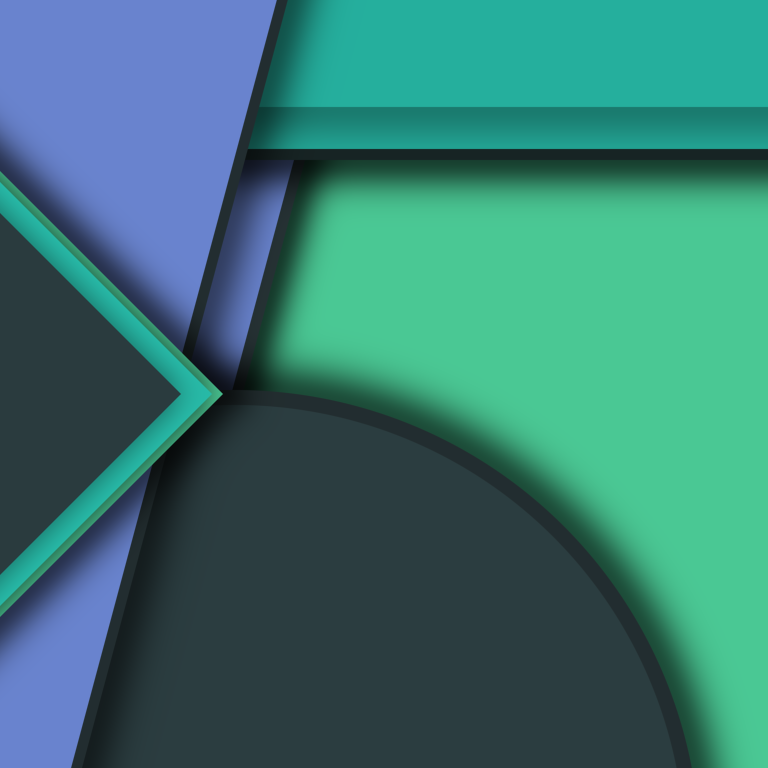
Reproduce this background procedurally as a three.js fragment shader.

```glsl
// Layered paper-cut background: flat slanted panels, a large disc, a bar and
// a corner of a rotated square, painted back to front. Each layer is cut by a
// signed distance and drops a Gaussian shadow on the layers beneath it.
varying vec2 vUv;

// Coverage of a shape with signed distance d (negative inside).
float fill(float d) {
  return 1.0 - smoothstep(-0.001, 0.001, d);
}

// Darken the color outside a shape, fading with distance.
vec3 dropShadow(vec3 color, float d, float spread, float strength) {
  float t = max(d, 0.0) / spread;
  return color * (1.0 - strength * exp(-t * t));
}

// Distance to the right-angled corner whose two sides have distances q.
float corner(vec2 q) {
  return length(max(q, 0.0)) + min(max(q.x, q.y), 0.0);
}

// Blurred corner coverage, lighter towards the tip.
float softCorner(vec2 q) {
  vec2 s = 1.0 - smoothstep(-0.035, 0.035, q);
  return s.x * s.y;
}

void main() {
  vec2 p = vUv;
  vec3 green = vec3(0.292, 0.785, 0.582);
  vec3 teal = vec3(0.145, 0.685, 0.617);
  vec3 blue = vec3(0.412, 0.515, 0.807);
  vec3 slate = vec3(0.168, 0.238, 0.25);
  vec3 rim = vec3(0.135, 0.178, 0.187);

  // Distance to the right of the slanted panel edge, 15 degrees off vertical.
  float slant = dot(p - vec2(0.0925, 0.0), vec2(0.9659, -0.2588));
  vec3 color = green;

  // Narrow blue strip with a dark right rim.
  float strip = slant - 0.0895;
  color = dropShadow(color, strip, 0.033, 0.7);
  color = mix(color, rim * 1.1, fill(strip));
  color = mix(color, blue, fill(slant - 0.0755));

  // Large disc with a dark rim.
  float disc = length(p - vec2(0.306, -0.1133)) - 0.6055;
  color = dropShadow(color, disc, 0.041, 0.62);
  color = mix(color, rim, fill(disc));
  color = mix(color, slate, fill(disc + 0.0195));

  // Teal bar: dark lower edge, shaded ledge, flat upper face.
  color = dropShadow(color, 0.7917 - p.y, 0.038, 0.68);
  color = mix(color, vec3(0.09, 0.14, 0.14), fill(0.7917 - p.y));
  vec3 ledge = dropShadow(teal, 0.8607 - p.y, 0.045, 0.3);
  color = mix(color, ledge, fill(0.8060 - p.y));
  color = mix(color, teal, fill(0.8607 - p.y));

  // Left blue panel with a dark right rim.
  float panel = slant - 0.0138;
  color = dropShadow(color, panel, 0.04, 0.52);
  color = mix(color, rim, fill(panel));
  color = mix(color, blue, fill(slant));

  // Rotated square: green border, teal frame, slate face.
  vec2 r = p - vec2(0.2904, 0.487);
  vec2 sides = vec2(r.x + r.y, r.x - r.y) * 0.7071;
  vec2 frame = sides + 0.0101;
  vec2 face = sides + 0.0387;
  color = dropShadow(color, corner(sides), 0.036, 0.62);
  vec3 border = green * (1.0 - 0.75 * softCorner(frame));
  vec3 frameColor = teal * (1.06 - 0.5 * softCorner(face));
  color = mix(color, border, fill(corner(sides)));
  color = mix(color, frameColor, fill(corner(frame)));
  color = mix(color, slate * 0.97, fill(corner(face)));

  gl_FragColor = vec4(color, 1.0);
}
```
